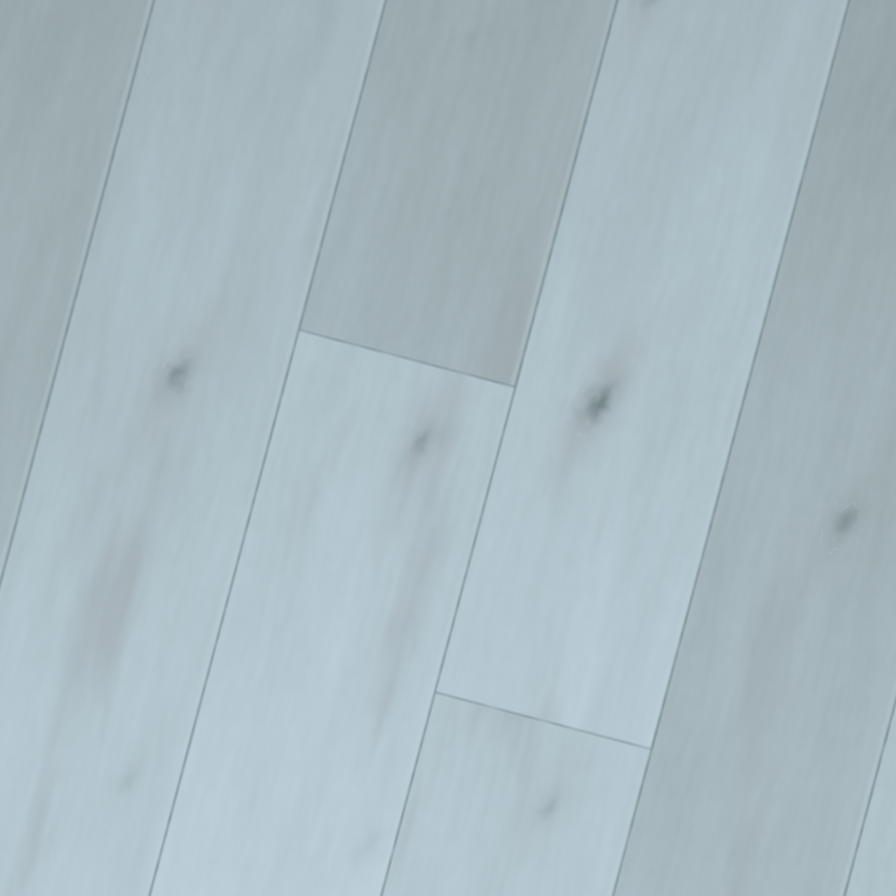
Write a WebGL 2 fragment shader that draws this texture.

```glsl
#version 300 es
precision highp float;

uniform vec2 u_resolution;
out vec4 outColor;

const vec3 SHADE = vec3(0.585, 0.645, 0.658);
const vec3 LIGHT = vec3(0.728, 0.802, 0.840);
const vec3 WARM_GRAY = vec3(0.605, 0.635, 0.650);
const vec3 SEAM = vec3(0.445, 0.525, 0.545);
const vec3 KNOT = vec3(0.390, 0.465, 0.475);
const vec3 PALE = vec3(0.765, 0.835, 0.845);

const float TILT = 0.258;
const float BOARD_WIDTH = 0.25;
const float FIRST_SEAM = 0.1665;

// Brightness above and below the end joint of each board row
const vec2 TONES[6] = vec2[6](
    vec2(0.12), vec2(0.40), vec2(0.17, 0.50),
    vec2(0.48, 0.36), vec2(0.06), vec2(0.20));

vec2 hashGradient(vec2 cell) {
    vec2 q = vec2(dot(cell, vec2(127.1, 311.7)), dot(cell, vec2(269.5, 183.3)));
    return 2.0 * fract(sin(q) * 43758.55) - 1.0;
}

float gradientNoise(vec2 p) {
    vec2 i = floor(p), f = fract(p);
    vec2 w = f * f * f * (f * (f * 6.0 - 15.0) + 10.0);
    vec2 e = vec2(1.0, 0.0);
    float low = mix(dot(hashGradient(i), f),
                    dot(hashGradient(i + e.xy), f - e.xy), w.x);
    float high = mix(dot(hashGradient(i + e.yx), f - e.yx),
                     dot(hashGradient(i + e.xx), f - e.xx), w.x);
    return mix(low, high, w.y);
}

float fbm(vec2 p) {
    float sum = 0.0, gain = 0.6;
    for (int i = 0; i < 4; i++) {
        sum += gain * gradientNoise(p);
        p = p * 2.03 + 17.3;
        gain *= 0.55;
    }
    return sum;
}

float softLine(float d, float halfWidth, float blur) {
    return 1.0 - smoothstep(halfWidth - blur, halfWidth + blur, abs(d));
}

float blob(vec2 p, vec2 radius) {
    vec2 q = p / radius;
    return exp(-dot(q, q));
}

// Board coordinates: x across the boards, y down their length
vec2 toBoards(vec2 uv) {
    vec2 p = vec2(uv.x, 1.0 - uv.y);
    float c = cos(TILT), s = sin(TILT);
    return vec2(c * p.x + s * p.y, c * p.y - s * p.x);
}

float jointPosition(float row) {
    return 0.271 + 0.352 * (row - 1.0) - 0.07 * (row - 1.0) * (row - 2.0);
}

// Dark core, shadow along the grain and pale curls beside it
vec3 addKnot(vec3 color, vec2 p, float strength, float seed) {
    vec2 warp = vec2(fbm(p * 45.0 + seed), fbm(p * 45.0 - seed));
    vec2 q = p + 0.013 * warp;
    q.x += 0.25 * q.y;
    color = mix(color, WARM_GRAY, 0.55 * strength * blob(q, vec2(0.022, 0.085)));
    float curl = smoothstep(0.62, 0.95, sin(length(q * vec2(1.6, 0.8)) * 430.0 + 5.0 * warp.x));
    float patches = smoothstep(-0.05, 0.25, fbm(p * 30.0 + seed * 2.0));
    color = mix(color, PALE, 0.5 * strength * curl * patches * blob(p - vec2(-0.008, 0.008), vec2(0.024, 0.042)));
    color = mix(color, KNOT, 0.40 * strength * blob(q, vec2(0.015, 0.023)));
    return mix(color, KNOT, 0.60 * strength * blob(q, vec2(0.007, 0.013)));
}

void main() {
    vec2 uv = gl_FragCoord.xy / u_resolution;
    float blur = max(0.0014, 0.8 / u_resolution.y);
    vec2 p = toBoards(uv);

    // Boards and their end joints
    float across = (p.x - FIRST_SEAM) / BOARD_WIDTH;
    float row = floor(across);
    float joint = jointPosition(row);
    float below = step(joint, p.y);
    vec2 tones = TONES[clamp(int(row) + 1, 0, 5)];
    float tone = mix(tones.x, tones.y, below);

    // Grain stretched along each board
    float seed = row * 7.31 + below * 3.77;
    vec2 g = p + vec2(seed, seed * 1.7);
    g.x += 0.012 * gradientNoise(g * vec2(5.0, 4.0));
    float broad = fbm(g * vec2(15.0, 2.2));
    float fine = fbm(g * vec2(75.0, 8.0));
    float mottle = fbm(g * vec2(95.0, 42.0));

    // Daylight grows toward the lower edge
    float light = tone + 0.52 * (1.0 - uv.y);
    light += 0.30 * broad + 0.14 * fine + 0.10 * mottle;
    vec3 color = mix(SHADE, LIGHT, clamp(light, -0.15, 1.08));
    float streak = smoothstep(0.05, 0.45, fbm(g * vec2(11.0, 1.8) + 40.0));
    color = mix(color, WARM_GRAY, 0.45 * streak);

    // One clear knot per board, with faint ones further along
    float sway = sin(2.2 * row);
    vec2 center = vec2(FIRST_SEAM + (row + 0.53 + 0.16 * sway) * BOARD_WIDTH,
                       0.32 + 0.06 * sin(1.9 * row + 0.6));
    for (int i = -1; i <= 1; i++) {
        float strength = (0.62 - 0.30 * sway) * (i == 0 ? 1.0 : 0.25);
        vec2 offset = vec2(0.06 * float(i), 0.45 * float(i));
        color = addKnot(color, p - center - offset, strength, seed + float(i));
    }

    // Worn seams with a thin bright bevel
    float seam = (across - round(across)) * BOARD_WIDTH;
    float wear = 0.85 + 0.5 * gradientNoise(vec2(round(across) * 9.1, p.y * 70.0));
    color = mix(color, PALE, 0.22 * softLine(seam + 0.0045, 0.002, 0.002));
    color = mix(color, SEAM, 0.62 * wear * softLine(seam, 0.0015, blur));
    float jointWear = 0.8 + 0.7 * gradientNoise(vec2(p.x * 55.0, row * 5.3));
    color = mix(color, SEAM, 0.48 * jointWear * softLine(p.y - joint, 0.0015, blur));

    outColor = vec4(color, 1.0);
}
```
